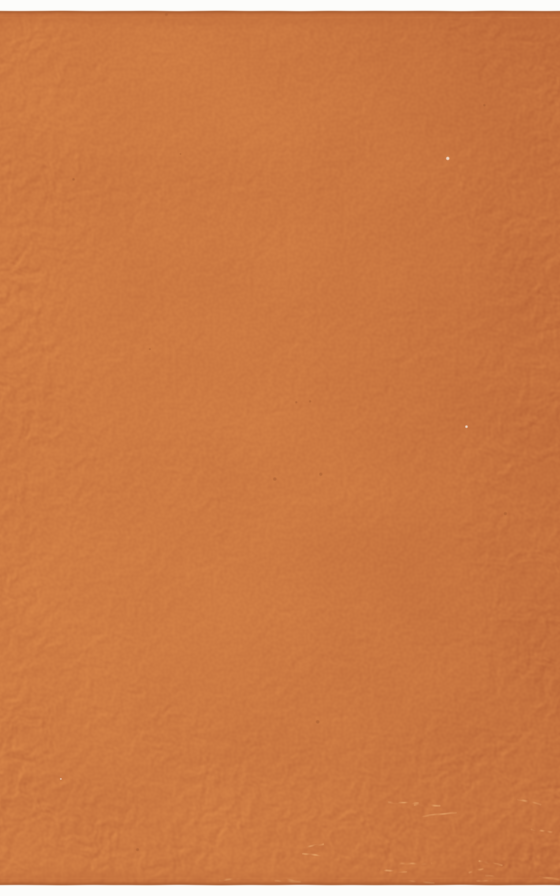
Reproduce this texture procedurally as a Shadertoy shader.

```glsl
// Terracotta-orange painted panel with fine leathery bumps, between two thin white margins.
#define SHADE_COLOR vec3(0.740, 0.410, 0.222)
#define LIGHT_COLOR vec3(0.832, 0.508, 0.276)
#define MARGIN_COLOR vec3(0.99, 0.99, 0.98)
#define SCUFF_COLOR vec3(0.93, 0.70, 0.46)
#define EDGE_COLOR vec3(0.56, 0.29, 0.14)
#define MARGIN 0.0122
#define BUMP_SCALE 48.0
#define BUMP_STRENGTH 0.52
#define GRAIN_SCALE 150.0
#define GRAIN_STRENGTH 0.22
#define SCUFF_COUNT 18
#define SPECK_COUNT 16

vec2 hash2(vec2 p) {
    vec3 q = fract(vec3(p.xyx) * vec3(0.1031, 0.1030, 0.0973));
    q += dot(q, q.yzx + 33.33);
    return fract((q.xx + q.yz) * q.zy);
}

float cornerSlope(vec2 cell, vec2 corner, vec2 f) {
    float angle = 6.2832 * hash2(cell + corner).x;
    return dot(vec2(cos(angle), sin(angle)), f - corner);
}

float gradientNoise(vec2 p) {
    vec2 cell = floor(p), f = p - cell;
    vec2 w = f * f * f * (f * (f * 6.0 - 15.0) + 10.0);
    float low = mix(cornerSlope(cell, vec2(0, 0), f), cornerSlope(cell, vec2(1, 0), f), w.x);
    float high = mix(cornerSlope(cell, vec2(0, 1), f), cornerSlope(cell, vec2(1, 1), f), w.x);
    return mix(low, high, w.y);
}

float bumpHeight(vec2 p) {
    vec2 warp = vec2(gradientNoise(p * 0.45 + 17.0), gradientNoise(p * 0.45 + 71.0));
    p += 0.9 * warp;
    return gradientNoise(p) + 0.45 * gradientNoise(p * 2.1 + 40.0);
}

float segmentDistance(vec2 p, vec2 a, vec2 b) {
    vec2 d = b - a;
    return length(p - a - d * clamp(dot(p - a, d) / dot(d, d), 0.0, 1.0));
}

void mainImage(out vec4 fragColor, in vec2 fragCoord) {
    vec2 uv = fragCoord / iResolution.xy;
    vec2 p = fragCoord / iResolution.x;
    float aspect = iResolution.y / iResolution.x;
    float pixel = 1.0 / iResolution.x;

    // Broad light: warm on the left and centre, falling off to the right
    float tone = 0.79 - 0.20 * uv.x - 0.26 * smoothstep(0.5, 1.0, uv.x);
    tone -= 0.10 * smoothstep(0.85, 1.0, uv.y) + 0.06 * smoothstep(0.12, 0.0, uv.x);
    tone += 0.16 * gradientNoise(p * 3.0 + 5.0) + 0.12 * gradientNoise(p * 9.0 + 23.0);

    // Embossed bumps, rougher at the sides and the foot
    float rough = 0.32 + 0.42 * smoothstep(0.25, 0.5, abs(uv.x - 0.5));
    rough += 0.45 * smoothstep(0.28, 0.03, uv.y);
    rough *= 1.0 + 0.8 * gradientNoise(p * 6.0 + 90.0);
    vec2 q = p * BUMP_SCALE;
    vec2 toLight = vec2(-0.22, 0.26);
    tone += BUMP_STRENGTH * rough * (bumpHeight(q) - bumpHeight(q + toLight));

    // Fine paint grain
    tone += GRAIN_STRENGTH * gradientNoise(p * GRAIN_SCALE);
    vec3 color = mix(SHADE_COLOR, LIGHT_COLOR, tone);

    // Pale scuffs near the lower right
    for (int i = 0; i < SCUFF_COUNT; i++) {
        vec2 r = hash2(vec2(float(i), 7.0)), s = hash2(vec2(float(i), 19.0));
        vec2 start = vec2(0.36 + 0.62 * r.x, 0.025 + 0.16 * r.y * r.y);
        vec2 span = vec2(0.015 + 0.05 * s.x, 0.02 * (s.y - 0.6));
        float d = segmentDistance(p, start, start + span);
        float worn = smoothstep(-0.2, 0.4, gradientNoise(p * 70.0));
        color = mix(color, SCUFF_COLOR, 0.65 * worn * smoothstep(0.0015 + pixel, 0.0, d));
    }

    // Scattered pinholes and a few white flecks
    for (int i = 0; i < SPECK_COUNT; i++) {
        vec2 center = hash2(vec2(float(i), 53.0)) * vec2(1.0, aspect);
        float size = 0.0012 + 0.0018 * hash2(vec2(float(i), 31.0)).x;
        float cover = smoothstep(size + pixel, size - pixel, length(p - center));
        bool isFleck = i < 3;
        color = mix(color, isFleck ? MARGIN_COLOR : EDGE_COLOR, cover * (isFleck ? 0.75 : 0.35));
    }

    // Shaded rims, then the white margins
    float wobble = 0.0006 * gradientNoise(vec2(p.x * 14.0, 3.0));
    float inset = (min(uv.y, 1.0 - uv.y) - MARGIN + wobble) * aspect;
    color = mix(color, EDGE_COLOR, 0.70 * smoothstep(0.008, 0.0, inset));
    color = mix(color, SHADE_COLOR, 0.35 * smoothstep(0.035, 0.008, inset));
    float crest = smoothstep(0.003, 0.0, abs(inset - 0.012));
    color = mix(color, LIGHT_COLOR, 0.4 * crest * (0.5 + gradientNoise(p * 30.0)));
    color = mix(MARGIN_COLOR, color, smoothstep(-pixel, pixel, inset));
    fragColor = vec4(color, 1.0);
}
```
